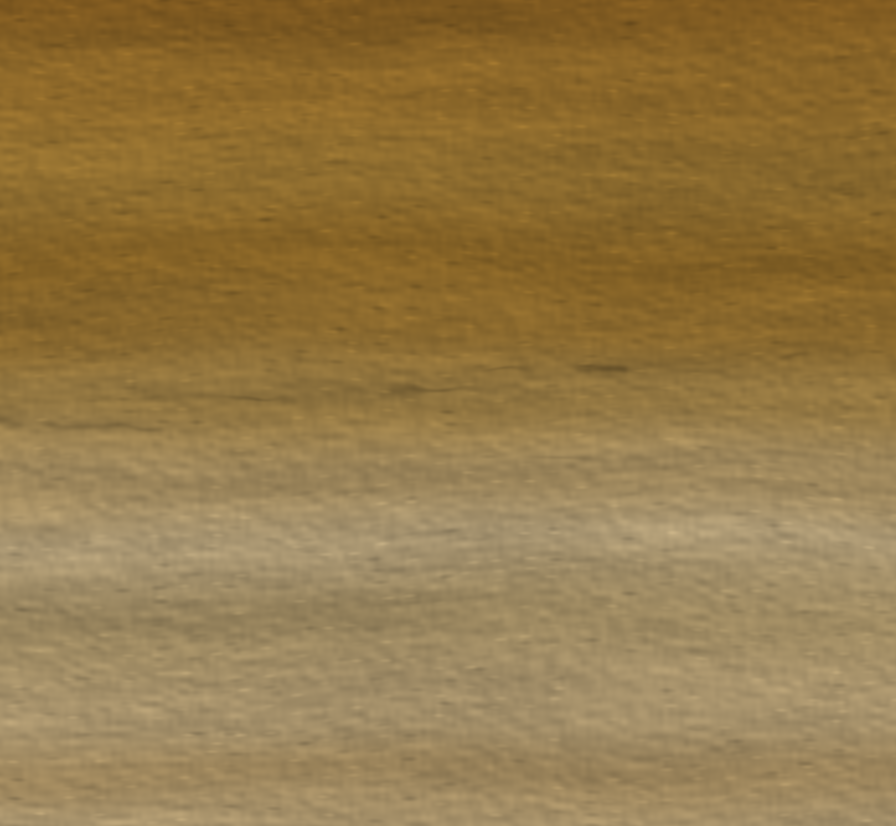
Write a Shadertoy shader that draws this texture.

```glsl
// Soft weathered wood grain: ochre brown fading down into pale sandy beige.
// A vertical colour ramp is bent by layered sines, then shaded with stretched
// noise streaks, cellular flecks, broken slanted veins and embossed fibre.

const int STOPS = 12;
// Colour and height of each ramp stop, from bottom to top
const vec4 RAMP[STOPS] = vec4[STOPS](
    vec4(0.65, 0.57, 0.42, 0.00), vec4(0.60, 0.51, 0.35, 0.08),
    vec4(0.64, 0.56, 0.41, 0.15), vec4(0.62, 0.54, 0.38, 0.25),
    vec4(0.665, 0.59, 0.445, 0.34), vec4(0.615, 0.525, 0.355, 0.42),
    vec4(0.57, 0.46, 0.25, 0.51), vec4(0.53, 0.40, 0.17, 0.60),
    vec4(0.515, 0.38, 0.145, 0.67), vec4(0.55, 0.42, 0.18, 0.77),
    vec4(0.55, 0.405, 0.16, 0.90), vec4(0.485, 0.34, 0.12, 1.00));

const float BLOTCH_DEPTH = 0.07;
const float BAND_DEPTH   = 0.065;
const float STREAK_DEPTH = 0.075;
const float FIBRE_DEPTH  = 0.075;
const float EMBOSS_DEPTH = 0.105;
const float MOTTLE_DEPTH = 0.050;
const float FLECK_DARK   = 0.12;
const float FLECK_LIGHT  = 0.10;
const float VEIN_DEPTH   = 0.20;
const int   VEINS = 4;

float hash(vec2 p) {
    vec3 q = fract(vec3(p.xyx) * 0.1031);
    q += dot(q, q.yzx + 33.33);
    return fract((q.x + q.y) * q.z);
}

// Smooth value noise, centred on zero
float noise(vec2 p) {
    vec2 i = floor(p), f = fract(p);
    f = f * f * (3.0 - 2.0 * f);
    float low  = mix(hash(i), hash(i + vec2(1, 0)), f.x);
    float high = mix(hash(i + vec2(0, 1)), hash(i + vec2(1, 1)), f.x);
    return mix(low, high, f.y) - 0.5;
}

// Cellular flecks: some cells hold one soft dash
float flecks(vec2 p, float share) {
    vec2 cell = floor(p);
    vec2 centre = 0.35 + 0.3 * vec2(hash(cell + 7.0), hash(cell + 19.0));
    vec2 d = (fract(p) - centre) / vec2(0.33, 0.32);
    float present = step(hash(cell + 41.0), share);
    return present * hash(cell + 63.0) * (1.0 - smoothstep(0.0, 1.0, length(d)));
}

// Slow bending of the grain lines
float grainBend(vec2 p) {
    return 0.010 * sin(3.1 * p.x + 5.0 * p.y + 0.6)
         + 0.005 * sin(7.3 * p.x - 9.0 * p.y + 2.1)
         + 0.002 * sin(17.0 * p.x + 21.0 * p.y)
         - 0.05 * p.x * (p.y - 0.35);
}

vec3 rampColour(float height) {
    vec3 colour = RAMP[0].rgb;
    for (int i = 1; i < STOPS; i++) {
        float t = smoothstep(RAMP[i - 1].w, RAMP[i].w, height);
        colour = mix(colour, RAMP[i].rgb, t);
    }
    return colour;
}

// Ragged chains of dark dashes across the middle, fanning in slope
float veins(vec2 p) {
    float sum = 0.0;
    for (int i = 0; i < VEINS; i++) {
        float k = float(i);
        vec2 d = p - vec2(fract(0.80 + 0.62 * k), 0.56 - 0.037 * k);
        d.y -= mix(0.055, -0.06, k / 3.0) * d.x + 0.003 * sin(13.0 * p.x + k);
        d.y -= 0.009 * noise(vec2(34.0 * p.x, k + 60.0 * p.y));
        float width = 0.0042 + 0.004 * noise(vec2(25.0 * p.x, k + 9.0));
        float line = exp(-d.y * d.y / (width * width));
        float halo = 0.25 * exp(-d.y * d.y / 0.00015);
        float ends = 1.0 - smoothstep(0.08, 0.34, abs(d.x));
        float breaks = smoothstep(-0.3, 0.4, noise(vec2(27.0 * p.x, k + 4.0)));
        sum += (line * breaks + halo) * ends * (1.0 - 0.17 * k);
    }
    return sum;
}

void mainImage(out vec4 fragColor, in vec2 fragCoord) {
    vec2 p = fragCoord / iResolution.y;
    vec2 grain = vec2(p.x, p.y + grainBend(p));

    // Base colour with slightly uneven edges between the zones
    float height = grain.y + 0.025 * noise(grain * vec2(2.5, 16.0));
    vec3 colour = rampColour(clamp(height, 0.0, 1.0));

    // Streaks from broad to fine
    float shade = BLOTCH_DEPTH * noise(grain * vec2(2.2, 7.0) + 3.0);
    shade += BAND_DEPTH * noise(grain * vec2(1.7, 24.0) + 11.0);
    shade += STREAK_DEPTH * noise(grain * vec2(5.0, 58.0) + 23.0);
    shade += FIBRE_DEPTH * noise(grain * vec2(17.0, 115.0) + 37.0);

    // Embossed fibre: noise lit from above, plus upright mottling
    vec2 fibre = grain * vec2(62.0, 130.0);
    shade += EMBOSS_DEPTH * (noise(fibre) - noise(fibre + vec2(0.35, 0.7)));
    shade += MOTTLE_DEPTH * noise(p * vec2(160.0, 80.0));

    // Flecks and veins
    shade -= FLECK_DARK * flecks(grain * vec2(23.0, 76.0), 0.28);
    shade += FLECK_LIGHT * flecks(grain * vec2(29.0, 92.0) + 50.0, 0.28);
    shade -= VEIN_DEPTH * veins(p);

    fragColor = vec4(clamp(colour * (1.0 + shade), 0.0, 1.0), 1.0);
}
```
